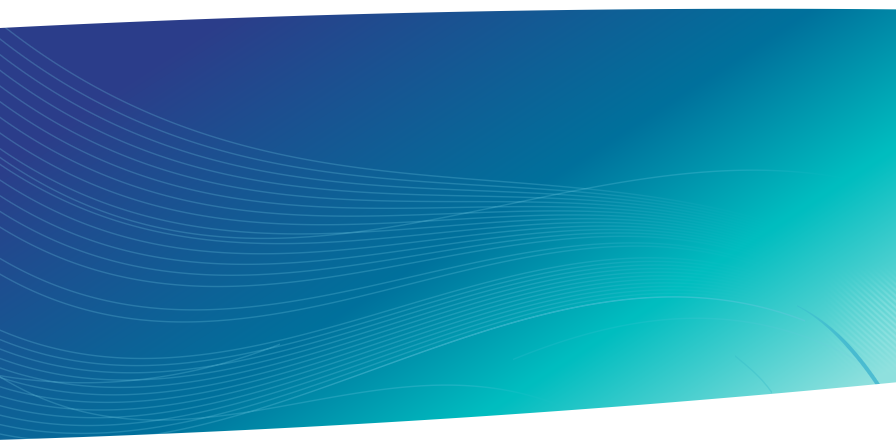
A Shadertoy shader for this background:

```glsl
// Curved banner with a diagonal indigo-to-aqua gradient and bundles of fine flowing lines.
#define CANVAS vec2(768.0, 384.0)   // drawing units, y downwards
#define GRADIENT_DIR vec2(0.543, 0.84)
#define LINE_WIDTH 1.2
#define LINE_ALPHA 0.27
#define UPPER_LINES 17
#define LOWER_LINES 12
#define INDIGO vec3(0.17, 0.24, 0.54)
#define BLUE vec3(0.0, 0.44, 0.61)
#define TEAL vec3(0.0, 0.74, 0.75)
#define PALE vec3(0.56, 0.88, 0.87)
#define LINE_COLOR vec3(0.42, 0.78, 0.88)

// Cubic through four heights spaced evenly over a span
float cubic(float s, vec4 h) {
    float u = 3.0 * s;
    float a = u - 1.0, b = u - 2.0, c = u - 3.0;
    return dot(h, vec4(-a * b * c / 6.0, u * b * c / 2.0, -u * a * c / 2.0, u * a * b / 6.0));
}

// Antialiased coverage of a stroke along such a cubic
float stroke(vec2 p, vec2 span, vec4 h, float width, float px) {
    float extent = span.y - span.x;
    float s = (p.x - span.x) / extent;
    float y = cubic(s, h);
    float slope = (cubic(s + 0.005, h) - y) / (0.005 * extent);
    float d = abs(p.y - y) / sqrt(1.0 + slope * slope);
    float inside = step(span.x, p.x) * step(p.x, span.y);
    return inside * clamp((0.5 * (width + px) - d) / px, 0.0, min(1.0, width / px));
}

vec3 gradient(vec2 p) {
    float t = dot(p, GRADIENT_DIR);
    vec3 color = mix(INDIGO, BLUE, smoothstep(0.0, 1.0, 0.15 + 0.7 * clamp((t - 120.0) / 262.0, 0.0, 1.0)));
    color = mix(INDIGO, BLUE, clamp((t - 120.0) / 262.0, 0.0, 1.0));
    color = mix(color, TEAL, clamp((t - 385.0) / 137.0, 0.0, 1.0));
    return mix(color, PALE, clamp((t - 525.0) / 155.0, 0.0, 1.0));
}

// Two bundles, each blended between its outermost curves
float bundles(vec2 p, float px) {
    vec2 span = vec2(0.0, 690.0);
    float sum = 0.0;
    for (int i = 0; i < UPPER_LINES; i++) {
        if (i == UPPER_LINES - 3) continue; // gap above the last pair
        float k = float(i) / float(UPPER_LINES - 1);
        vec4 h = mix(vec4(20, 130, 158, 200), vec4(235, 270, 219, 245), k);
        sum += stroke(p, span, h, LINE_WIDTH, px);
    }
    for (int i = 0; i < LOWER_LINES; i++) {
        float k = float(i) / float(LOWER_LINES - 1);
        vec4 h = mix(vec4(283, 294, 232, 250), vec4(372, 348, 271, 275), k);
        sum += stroke(p, span, h, LINE_WIDTH, px);
    }
    return min(sum, 1.5) * (1.0 - smoothstep(430.0, 675.0, p.x));
}

// Single curves that cross the bundles
float crossings(vec2 p, float px) {
    float sum = stroke(p, vec2(0, 735), vec4(135, 204, 164, 155), LINE_WIDTH, px)
              * (1.0 - smoothstep(600.0, 735.0, p.x));
    sum += stroke(p, vec2(0, 240), vec4(322, 328, 319, 295), LINE_WIDTH, px);
    sum += stroke(p, vec2(0, 490), vec4(323, 359, 334, 352), LINE_WIDTH, px)
         * (1.0 - smoothstep(380.0, 490.0, p.x));
    sum += 0.5 * stroke(p, vec2(440, 740), vec4(308, 278, 276, 312), LINE_WIDTH, px);
    sum += 1.3 * stroke(p, vec2(0, 690), vec4(372, 348, 271, 275), LINE_WIDTH, px)
         * smoothstep(180.0, 480.0, p.x);
    return sum;
}

void mainImage(out vec4 fragColor, in vec2 fragCoord) {
    vec2 uv = fragCoord / iResolution.xy;
    vec2 p = CANVAS * vec2(uv.x, 1.0 - uv.y);
    float px = CANVAS.y / iResolution.y;

    // Gradient and flowing lines
    vec3 color = gradient(p);
    color = mix(color, LINE_COLOR, LINE_ALPHA * min(bundles(p, px) + crossings(p, px), 1.6));

    // Fine hatching at the right
    float hatch = abs(fract((p.y - 0.9 * p.x) / 5.0) - 0.5) * 5.0 / 1.345;
    float hatchMask = smoothstep(700.0, 768.0, p.x) * smoothstep(225.0, 265.0, p.y)
                    * (1.0 - smoothstep(285.0, 325.0, p.y));
    color = mix(color, vec3(0.75, 0.95, 0.95), 0.28 * hatchMask * (1.0 - smoothstep(0.2, 0.7 + px, hatch)));

    // Tapered blue sweep and a short faint tail
    float taper = smoothstep(680.0, 735.0, p.x);
    float sweep = stroke(p, vec2(683, 756), vec4(262, 278, 302, 335), 0.8 + 2.6 * taper, px);
    color = mix(color, vec3(0.2, 0.68, 0.8), (0.3 + 0.4 * taper) * sweep);
    float tail = stroke(p, vec2(630, 662), vec4(305, 314, 324, 337), LINE_WIDTH, px);
    color = mix(color, vec3(0.2, 0.72, 0.78), 0.35 * tail);

    // White margins beyond the curved edges
    float top = 24.0 - 0.0506 * p.x + 0.0000388 * p.x * p.x;
    float bottom = 377.0 - 0.031 * p.x - 0.0000432 * p.x * p.x;
    float banner = clamp(0.5 + min(p.y - top, bottom - p.y) / px, 0.0, 1.0);
    fragColor = vec4(mix(vec3(1.0), color, banner), 1.0);
}
```
